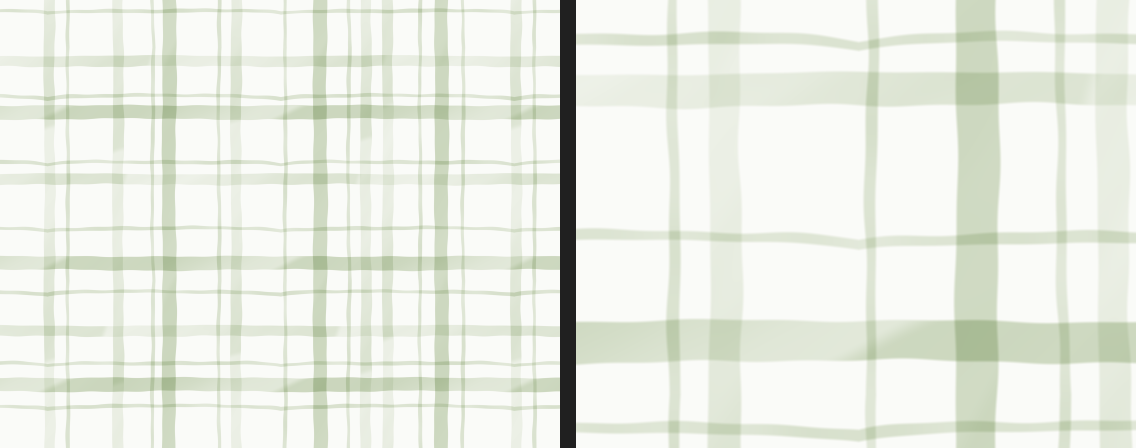
Left: the whole. Right: its middle third, enlarged.
This pattern is drawn by a WebGL 1 fragment shader. Its source:

```glsl
precision highp float;
// Loose watercolour plaid: sage washes and thin brush lines crossing on off-white paper.

uniform vec2 u_resolution;

#define TILES_ACROSS 1.2
#define ROW_SHIFT 0.122
#define BOLD_HALF 0.0146
#define WASH_HALF 0.0114
#define THREAD_HALF 0.0037
#define WOBBLE 0.0017
#define STROKE_START 0.102
#define STROKES_PER_TILE 2.0
#define PAPER vec3(0.982, 0.983, 0.974)
#define PIGMENT vec3(0.205, 0.152, 0.265)

// Layered sines, periodic over one brush stroke; seed shifts the phases.
float waver(float along, float seed) {
  float a = 6.28319 * STROKES_PER_TILE * along;
  return 0.6 * sin(a + seed * 2.4) + 0.4 * sin(3.0 * a + seed * 4.1)
       + 0.25 * sin(7.0 * a + seed * 7.3);
}

// Signed distance from the nearest repeat of a wavering centre line.
float lineOffset(float across, float along, float centre, float seed) {
  float d = across - centre - WOBBLE * waver(along, seed);
  return fract(d + 0.5) - 0.5;
}

// Smoothed coverage of a stripe.
float cover(float d, float halfWidth) {
  float soft = max(0.0014, 0.6 * TILES_ACROSS / u_resolution.x);
  return 1.0 - smoothstep(halfWidth - soft, halfWidth + soft, abs(d));
}

// Broad dark stripe: each stroke starts loaded on a slanted edge, then dries out.
float bold(float across, float along, float centre, float seed, float wear) {
  float d = lineOffset(across, along, centre, seed);
  float stroke = fract((along - STROKE_START + 0.03 * d / BOLD_HALF) * STROKES_PER_TILE);
  float loaded = smoothstep(0.0, 0.07, stroke) * (1.0 - smoothstep(0.4, 0.95, stroke));
  float strength = mix(1.0 - 0.48 * wear, 1.0, loaded);
  float halfWidth = BOLD_HALF * (1.0 + 0.06 * waver(along, seed + 5.0));
  return cover(d, halfWidth) * strength * (1.0 + 0.04 * waver(along + d, seed + 2.0));
}

// Pale stripe: pigment pools toward the end of each stroke, then stops abruptly.
float wash(float across, float along, float centre, float seed) {
  float d = lineOffset(across, along, centre, seed + 9.0);
  float stop = 0.28 + 0.05 * sin(seed * 1.7);
  float stroke = fract((along - stop + 0.3 * d) * STROKES_PER_TILE);
  float pooled = smoothstep(0.25, 0.92, stroke) * (1.0 - smoothstep(0.97, 1.0, stroke));
  float strength = mix(0.32, 0.62, pooled) + 0.05 * waver(along + 2.0 * d, seed);
  float halfWidth = WASH_HALF * (1.0 + 0.07 * waver(along, seed + 3.0));
  return cover(d, halfWidth) * strength;
}

// Thin line with a small kink where neighbouring strokes meet.
float thread(float across, float along, float centre, float seed, float wear) {
  float joint = abs(fract((along - STROKE_START) * STROKES_PER_TILE + 0.5) - 0.5);
  float kink = 0.006 * wear * exp(-14.0 * joint);
  float d = lineOffset(across - kink, along, centre, seed + 17.0);
  float halfWidth = THREAD_HALF * (1.0 + 0.2 * waver(along, seed + 1.0));
  return cover(d, halfWidth) * (0.62 + 0.12 * waver(along, seed + 6.0));
}

// Pigment laid down by all stripes running in one direction.
float stripes(float across, float along, float seed, float wear) {
  vec3 bolds = vec3(0.3625, 0.686, 0.946);
  vec4 washes = vec4(0.106, 0.253, 0.506, 0.831);
  vec4 threadsA = vec4(0.145, 0.327, 0.469, 0.611);
  vec3 threadsB = vec3(0.747, 0.900, 0.992);
  float ink = 0.0;
  for (int i = 0; i < 4; i++) {
    float s = seed + float(i);
    ink += wash(across, along, washes[i], s);
    ink += thread(across, along, threadsA[i], s, wear);
  }
  for (int i = 0; i < 3; i++) {
    float s = seed + float(i);
    ink += bold(across, along, bolds[i], s, wear);
    ink += thread(across, along, threadsB[i], s + 4.0, wear);
  }
  return ink;
}

void main() {
  // Tile units, with y measured down from the top edge.
  vec2 p = vec2(gl_FragCoord.x, u_resolution.y - gl_FragCoord.y);
  p *= TILES_ACROSS / u_resolution.x;

  float ink = stripes(p.x, p.y, 0.0, 0.25);
  ink += wash(p.x, p.y, 0.784, 4.0); // extra pale column
  ink += stripes(p.y + ROW_SHIFT, p.x, 11.0, 1.0);

  // Translucent layers darken where they overlap.
  gl_FragColor = vec4(PAPER * exp(-PIGMENT * ink), 1.0);
}
```
